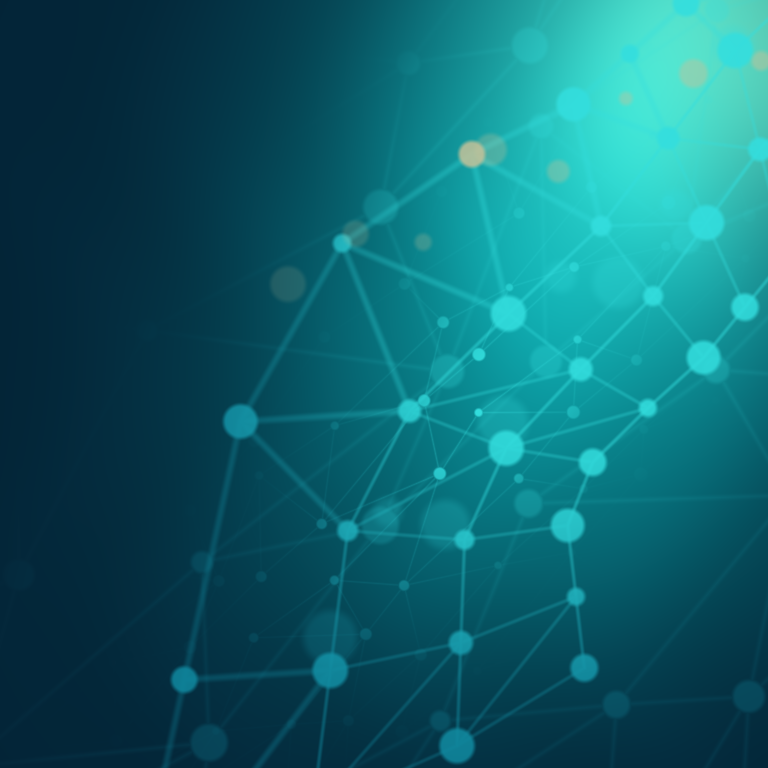
Write a Shadertoy shader that draws this background.

```glsl
// A glowing network of discs and links sweeping up a teal gradient to the right.
// The main mesh is a curved lattice of four arcs bent by sines; jittered
// cellular webs add faint and fine links, and a loop adds warm soft lights.

float hash(vec2 p) {
    return fract(sin(dot(p, vec2(127.1, 311.7))) * 4375.85);
}

float segment(vec2 p, vec2 a, vec2 b) {
    vec2 ab = b - a;
    return length(p - a - ab * clamp(dot(p - a, ab) / dot(ab, ab), 0.0, 1.0));
}

// Soft-edged coverage of a shape with the given radius
float cover(float dist, float radius, float blur) {
    return 1.0 - smoothstep(radius - blur, radius + blur, dist);
}

// Node of the main mesh: arcs run from the outer left side to the inner right
vec2 meshNode(float arc, float stepIndex) {
    float t = stepIndex / 5.0;
    float bend = sin(3.1416 * t), sway = sin(6.2832 * t);
    vec2 foot = vec2(0.24 + 0.2 * arc - 0.01 * arc * arc, 0.115 + 0.012 * arc * arc);
    vec2 head = vec2(0.82 + 0.05 * arc, 0.93 - 0.11 * arc);
    vec2 bow = vec2(-0.055 * min(arc, 1.0), 0.23 / (1.0 + 3.0 * arc)) * bend;
    vec2 wave = vec2(-0.045 / (1.0 + 0.3 * arc), 0.04 / (1.0 + 3.0 * arc)) * sway;
    return mix(foot, head, t) + bow + wave;
}

vec2 cellPoint(vec2 cell) {
    return cell + 0.15 + 0.7 * vec2(hash(cell), hash(cell + 37.0));
}

// Cellular web: x holds the links, y the dots
vec2 cellWeb(vec2 uv, float cells, float width, float radius, float blur) {
    vec2 p = uv * cells, web = vec2(0.0);
    for (int j = -1; j <= 1; j++)
    for (int i = -1; i <= 1; i++) {
        vec2 cell = floor(p) + vec2(i, j);
        vec2 a = cellPoint(cell);
        float pick = hash(cell + 11.0);
        float d = segment(p, a, cellPoint(cell + vec2(1, 1)));
        if (pick > 0.4) d = min(d, segment(p, a, cellPoint(cell + vec2(0, 1))));
        if (pick < 0.5) d = min(d, segment(p, a, cellPoint(cell + vec2(1, 0))));
        web.x = max(web.x, cover(d / cells, width, blur));
        float size = radius * (0.6 + 0.6 * pick);
        web.y = max(web.y, cover(length(p - a) / cells, size, blur));
    }
    return web;
}

void mainImage(out vec4 fragColor, in vec2 fragCoord) {
    vec2 uv = fragCoord / iResolution.xy;
    float px = 1.0 / min(iResolution.x, iResolution.y);

    // Slanted glow over deep blue, with a green light in the upper corner
    vec2 g = uv - vec2(0.82, 0.82);
    float glow = exp(-7.0 * g.x * g.x - 3.0 * g.y * g.y + 3.4 * g.x * g.y);
    glow *= smoothstep(-0.3, 0.3, uv.y);
    vec2 corner = uv - vec2(0.98, 0.96);
    vec3 color = vec3(0.013, 0.14, 0.215) + glow * vec3(0.02, 0.59, 0.53);
    color += vec3(0.05, 0.07, 0.06) * pow(glow, 4.0);
    color += vec3(0.3, 0.17, 0.06) * exp(-14.0 * dot(corner, corner));
    color *= 0.985 + 0.015 * sin(uv.x * 23.0 + 2.0 * sin(uv.y * 9.0));

    vec3 cyan = mix(vec3(0.06, 0.53, 0.62), vec3(0.2, 0.87, 0.87), smoothstep(0.05, 0.7, glow));
    vec3 sand = vec3(0.77, 0.76, 0.6);

    // Blurred web in the far distance
    vec2 farWeb = cellWeb(uv + vec2(0.08, 0.05), 4.3, 0.002, 0.022, 0.004);
    float reach = smoothstep(0.2, 0.7, uv.x + 0.4 * (1.0 - uv.y));
    reach *= smoothstep(-0.15, 0.15, uv.x - uv.y + 0.35);
    color = mix(color, cyan, reach * max(0.13 * farWeb.x, 0.28 * farWeb.y));

    // Main mesh: links first, then the discs over them
    float links = 0.0, discs = 0.0, warmDiscs = 0.0;
    for (int a = 0; a < 4; a++)
    for (int k = -1; k < 7; k++) {
        float arc = float(a), row = float(k);
        vec2 node = meshNode(arc, row);
        float soft = mix(0.0032, 0.0015, min(arc, 1.0)) + 0.5 * px;
        float d = segment(uv, node, meshNode(arc, row + 1.0));
        float along = cover(d, soft, soft) * (arc < 0.5 ? 0.3 : 0.45);
        float across = 0.0;
        if (a < 3) {
            d = segment(uv, node, meshNode(arc + 1.0, row));
            if (hash(vec2(row, arc)) > 0.45)
                d = min(d, segment(uv, node, meshNode(arc + 1.0, row + 1.0)));
            across = 0.32 * cover(d, soft, soft);
        }
        links = max(links, max(along, across));

        float radius = 0.017 + 0.006 * sin(row * 2.1 + arc * 1.7);
        float disc = cover(length(uv - node), radius, 0.0025 + px);
        if (a == 0 && k == 3) warmDiscs = disc;
        else discs = max(discs, disc);
    }
    color = mix(color, cyan, links);

    // Fine, sharp web along the middle of the sweep
    vec2 fineWeb = cellWeb(uv, 10.0, 0.0006, 0.0075, 0.0006 + px);
    vec2 band = uv - vec2(0.62, 0.47);
    float along = dot(band, vec2(0.6, 0.8)), across = dot(band, vec2(0.8, -0.6));
    float focus = exp(-9.0 * along * along - 70.0 * across * across);
    color = mix(color, cyan, focus * max(0.4 * fineWeb.x, fineWeb.y));

    color = mix(color, cyan, 0.87 * discs);
    color = mix(color, sand, 0.85 * warmDiscs);

    // Out-of-focus lights: warm ones rising rightward, pale ones along the sweep
    for (int i = 0; i < 8; i++) {
        float n = float(i), h = hash(vec2(n, 5.0));
        vec2 warm = vec2(0.375 + 0.088 * n, 0.63 + 0.045 * n + 0.04 * sin(n * 2.6));
        float size = mix(0.023, 0.007, fract(n * 0.38));
        color = mix(color, sand, (0.15 + 0.05 * n) * cover(length(uv - warm), size, 0.003 + px));
        vec2 pale = vec2(0.43 + 0.075 * n, 0.17 + 0.1 * n + 0.07 * sin(n * 2.0));
        color = mix(color, cyan, 0.25 * cover(length(uv - pale), 0.018 + 0.017 * h, 0.008));
    }

    fragColor = vec4(clamp(color, 0.0, 1.0), 1.0);
}
```
